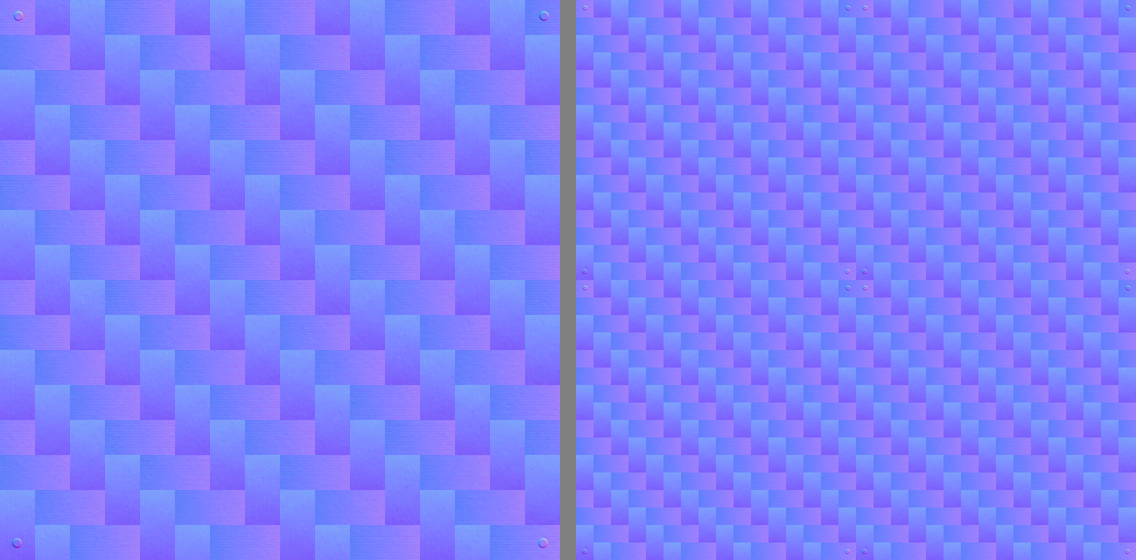
Left: one tile. Right: repeated 2 by 2.
Write a WebGL 1 fragment shader that draws this texture map.

```glsl
precision highp float;
// Tangent-space normal map of tilted herringbone planks with fine grain and four corner rivets.

uniform vec2 u_resolution;

float hash(vec2 p) {
  return fract(sin(dot(p, vec2(12.99, 78.23))) * 43758.5);
}

// Offset to the nearest feature point, scaled by that point's random strength.
vec2 cellularSlope(vec2 p, float seed) {
  vec2 cell = floor(p);
  vec2 slope = vec2(0.0);
  float nearest = 9.0;
  for (int j = -1; j <= 1; j++) {
    for (int i = -1; i <= 1; i++) {
      vec2 id = cell + vec2(float(i), float(j));
      vec2 key = id + seed * 37.0;
      vec2 offset = id + vec2(hash(key), hash(key + 5.3)) - p;
      float d = dot(offset, offset);
      if (d < nearest) {
        nearest = d;
        slope = offset * (hash(key + 9.1) - 0.35);
      }
    }
  }
  return slope;
}

// Slope of one plank: x runs along it (0 to 2), y across it (0 to 1).
vec2 plankSlope(vec2 q, float seed) {
  float tilt = (q.x - 1.0) * 0.25;
  float wave = 0.012 * sin(q.x * 5.0 + q.y * 4.0 + seed * 40.0)
             + 0.008 * sin(q.x * 9.0 - q.y * 7.0 + seed * 70.0);
  // Fine broken grooves along the grain.
  float groove = floor(q.y * 13.0);
  float strength = hash(vec2(groove, seed * 19.0));
  float dashes = 0.65 + 0.35 * sin(q.x * (14.0 + 9.0 * strength) + strength * 50.0);
  float grain = sin(q.y * 13.0 * 6.2832) * strength * dashes * 0.075;
  // Flecks at two sizes, slightly stretched along the grain.
  vec2 flecks = cellularSlope(q * vec2(7.0, 9.0), seed) * 0.14
              + cellularSlope(q * vec2(14.0, 17.0), seed + 2.0) * 0.1;
  return vec2(tilt + wave, grain) + flecks;
}

vec2 herringboneSlope(vec2 uv) {
  vec2 p = uv * 16.0;
  vec2 cell = floor(p);
  float k = mod(cell.x + cell.y + 1.0, 4.0);
  bool upright = k > 0.5 && k < 2.5;
  vec2 origin = cell;
  if (k < 0.5) origin.x -= 1.0;
  if (k > 1.5 && k < 2.5) origin.y -= 1.0;
  // The plank identity wraps, so planks cut by an edge continue on the other side.
  float seed = hash(mod(origin, 16.0) + 1.0);
  vec2 q = p - origin;
  if (upright) return plankSlope(q.yx, seed).yx + vec2(-0.02, 0.0);
  return plankSlope(q, seed) + vec2(0.01, 0.0);
}

// Raised rim of the rivet in the nearest corner.
vec2 rivetSlope(vec2 uv) {
  vec2 corner = step(0.5, uv);
  vec2 jitter = vec2(hash(corner + 3.0), hash(corner + 7.0)) - 0.5;
  vec2 d = uv - mix(vec2(0.0315), vec2(0.9705), corner) - jitter * 0.003;
  float r = length(d);
  float rim = smoothstep(0.0058, 0.0074, r) * (1.0 - smoothstep(0.0079, 0.0092, r));
  return d / max(r, 0.0001) * rim * 0.8;
}

vec3 surface(vec2 uv) {
  vec2 slope = herringboneSlope(uv) + rivetSlope(uv);
  float z = sqrt(max(0.0, 1.0 - dot(slope, slope)));
  return vec3(slope, z) * 0.5 + 0.5;
}

void main() {
  // Four samples per pixel smooth the plank edges and rims.
  vec3 color = vec3(0.0);
  for (int j = 0; j < 2; j++) {
    for (int i = 0; i < 2; i++) {
      vec2 shift = vec2(float(i), float(j)) * 0.5 - 0.25;
      color += surface((gl_FragCoord.xy + shift) / u_resolution);
    }
  }
  gl_FragColor = vec4(color * 0.25, 1.0);
}
```
